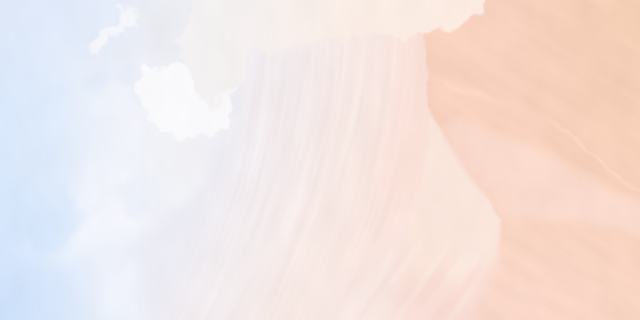
This background is drawn by a Shadertoy shader. Its source:

```glsl
#define RAGGED 0.04
#define TORN 0.11
#define STREAK_DENSITY 44.0
#define STREAK_STRENGTH 0.06
#define FAN_BEND 0.28
#define CLOUD_STRENGTH 0.8
#define GRAIN 0.026

const vec3 SKY = vec3(0.85, 0.91, 0.985);
const vec3 MIST = vec3(0.94, 0.945, 0.97);
const vec3 WHITE = vec3(0.98, 0.98, 0.985);
const vec3 BLUSH = vec3(0.98, 0.88, 0.845);
const vec3 PEACH = vec3(0.97, 0.82, 0.745);

float hash(vec2 p) {
    vec3 q = fract(p.xyx * 0.1031);
    q += dot(q, q.yzx + 33.33);
    return fract((q.x + q.y) * q.z);
}

float noise(vec2 p) {
    vec2 i = floor(p), f = fract(p);
    f = f * f * (3.0 - 2.0 * f);
    return mix(mix(hash(i), hash(i + vec2(1, 0)), f.x),
               mix(hash(i + vec2(0, 1)), hash(i + 1.0), f.x), f.y);
}

float fbm(vec2 p) {
    float sum = 0.0, amp = 0.5;
    for (int i = 0; i < 5; i++, amp *= 0.5) {
        sum += amp * noise(p);
        p = mat2(1.6, 1.2, -1.2, 1.6) * p + 7.3;
    }
    return sum;
}

// Signed distance to a closed outline of eight x, y pairs
float outline(vec2 p, float[16] v) {
    float d = 9.0, side = 1.0;
    vec2 a = vec2(v[14], v[15]);
    for (int i = 0; i < 16; i += 2) {
        vec2 b = vec2(v[i], v[i + 1]), e = a - b, w = p - b;
        d = min(d, length(w - e * clamp(dot(w, e) / dot(e, e), 0.0, 1.0)));
        bvec3 c = bvec3(p.y >= b.y, p.y < a.y, e.x * w.y > e.y * w.x);
        if (all(c) || all(not(c))) side = -side;
        a = b;
    }
    return side * d;
}

float fill(float d, float softness) {
    float w = max(softness, 0.8 / iResolution.y);
    return 1.0 - smoothstep(-w, w, d);
}

// Soft elliptical spot
float glow(vec2 p, float x, float y, float rx, float ry) {
    vec2 q = (p - vec2(x, y)) / vec2(rx, ry);
    return exp(-dot(q, q));
}

float line(float d, float width) { return exp(-d * d / (width * width)); }

void mainImage(out vec4 fragColor, in vec2 fragCoord) {
    vec2 p = fragCoord / iResolution.xy * vec2(2.0, 1.0);
    vec2 wobble = vec2(fbm(p * 14.0), fbm(p * 14.0 + 31.0)) - 0.48;
    vec2 rough = p + RAGGED * wobble, torn = p + TORN * wobble;
    float cloud = fbm(p * 6.0 + 3.0);

    // Wash from cool to warm
    vec3 col = mix(SKY, MIST, smoothstep(0.0, 0.55, p.x + 0.2 * (cloud - 0.5)));
    col = mix(col, vec3(0.965, 0.92, 0.915), smoothstep(0.6, 1.05, p.x));
    col = mix(col, BLUSH, smoothstep(1.0, 1.4, p.x));
    col = mix(col, vec3(0.79, 0.87, 0.98), 0.7 * glow(p, 0.0, 0.0, 0.25, 0.3));
    col = mix(col, vec3(0.885, 0.915, 0.975), 0.7 * glow(p, 0.12, 1.0, 0.3, 0.25));

    // Pale clouds and torn white flecks
    float puffs = glow(p, 0.42, 0.37, 0.18, 0.13) + 0.8 * glow(p, 0.22, 0.27, 0.13, 0.09)
        + 0.6 * glow(p, 0.38, 0.68, 0.14, 0.22) + 0.6 * glow(p, 0.40, 0.08, 0.12, 0.10);
    col = mix(col, vec3(0.965, 0.97, 0.99), CLOUD_STRENGTH * min(puffs, 1.0) * smoothstep(0.36, 0.58, cloud));
    col = mix(col, vec3(0.915, 0.92, 0.94), 0.8 * glow(torn, 0.52, 0.91, 0.11, 0.17));
    float fleck = max(abs(torn.y - 0.55 - torn.x) - 0.03, abs(torn.x - 0.36) - 0.06);
    col = mix(col, WHITE, 0.7 * fill(fleck + 0.08 * (cloud - 0.4), 0.012));
    col = mix(col, vec3(0.95, 0.95, 0.957), 0.7 * glow(torn, 0.58, 0.50, 0.12, 0.14));

    // Peach field with diagonal brushing
    float field = outline(rough, float[16](1.32, 0.92, 1.5, 1.05, 2.1, 1.05, 2.1, -0.1,
        1.46, -0.1, 1.55, 0.18, 1.56, 0.31, 1.345, 0.65));
    vec3 peach = mix(PEACH, vec3(0.965, 0.81, 0.715), smoothstep(1.5, 2.0, p.x) * p.y);
    peach = mix(peach, vec3(0.98, 0.85, 0.795), 0.75 * glow(p, 1.65, 0.05, 0.4, 0.25));
    peach += 0.04 * (fbm(vec2(p.x - 0.6 * p.y, p.y + 0.6 * p.x) * vec2(4.0, 24.0)) - 0.48);
    col = mix(col, peach, fill(field, mix(0.05, 0.008, smoothstep(0.1, 0.3, p.y))));

    // Light diagonal stroke, ridge and crease
    float band = outline(rough, float[16](1.43, 0.63, 1.70, 0.51, 2.1, 0.32, 2.1, 0.24,
        1.80, 0.30, 1.57, 0.32, 1.42, 0.50, 1.39, 0.60));
    col = mix(col, vec3(0.98, 0.86, 0.81), (0.45 + 0.7 * cloud) * fill(band, 0.025));
    float ridge = rough.y - 0.66 + 0.79 * (rough.x - 1.67);
    col += 0.025 * line(ridge, 0.009) * smoothstep(1.65, 1.8, p.x);
    float crease = rough.y - 0.75 + 0.3 * (rough.x - 1.36);
    col += 0.02 * line(crease, 0.012) * glow(p, 1.46, 0.72, 0.13, 0.2);

    // Brushed fan with bent bristle streaks
    float drop = 0.95 - p.y;
    float across = p.x + FAN_BEND * drop * drop + 0.012 * noise(p * 6.0);
    float fan = outline(rough, float[16](0.78, 0.83, 1.33, 0.905, 1.34, 0.65, 1.27, 0.31,
        1.10, -0.1, 0.47, -0.1, 0.43, 0.22, 0.64, 0.42));
    vec3 tint = mix(vec3(0.92, 0.92, 0.955), vec3(0.953, 0.925, 0.93), smoothstep(0.66, 0.92, across));
    tint = mix(tint, vec3(0.972, 0.915, 0.897), smoothstep(0.9, 1.15, across));
    tint = mix(tint, BLUSH, smoothstep(1.13, 1.35, across) * smoothstep(-0.1, 0.5, p.y));
    float bristle = 0.55 * noise(vec2(across * STREAK_DENSITY, p.y * 3.0))
        + 0.45 * noise(vec2(across * STREAK_DENSITY * 2.3, p.y * 6.0 + 9.0)) - 0.5;
    float reach = smoothstep(0.66, 0.82, across) * (0.4 + 0.6 * glow(p, 0.92, 0.58, 0.28, 0.4));
    tint += STREAK_STRENGTH * bristle * reach * vec3(0.7, 1.0, 1.0);
    col = mix(col, tint, 0.92 * fill(fan, mix(0.035, 0.007, smoothstep(0.75, 1.25, p.x))));

    // Cream wedge and slanted strokes below it
    float wedge = outline(rough, float[16](1.345, 0.65, 1.42, 0.50, 1.56, 0.31, 1.55, 0.19,
        1.42, 0.13, 1.26, 0.12, 1.27, 0.31, 1.33, 0.48));
    col = mix(col, vec3(0.98, 0.9, 0.86), fill(wedge, mix(0.035, 0.007, smoothstep(0.15, 0.35, p.y))));
    float slant = noise(vec2((p.x - 0.7 * p.y) * 42.0, p.y * 5.0)) - 0.5;
    col += 0.07 * slant * glow(p, 1.34, 0.08, 0.2, 0.12) * vec3(0.2, 1.0, 1.0);

    // White patch under a cream sheet
    float chip = outline(torn, float[16](0.43, 0.78, 0.56, 0.79, 0.64, 0.69, 0.745, 0.72,
        0.71, 0.61, 0.60, 0.59, 0.475, 0.57, 0.45, 0.69));
    col = mix(col, WHITE, 0.9 * fill(chip, 0.007));
    float sheet = outline(torn, float[16](0.61, 1.1, 1.51, 1.1, 1.49, 0.955, 1.30, 0.895,
        0.80, 0.84, 0.73, 0.70, 0.64, 0.675, 0.56, 0.78));
    vec3 cream = mix(vec3(0.955, 0.945, 0.945), vec3(0.985, 0.928, 0.892), smoothstep(0.6, 1.25, p.x));
    col = mix(col, cream, 0.92 * fill(sheet, 0.009));

    // Faint paint texture
    col += GRAIN * (fbm(p * vec2(18.0, 10.0)) - 0.48);
    fragColor = vec4(clamp(col, 0.0, 1.0), 1.0);
}
```
